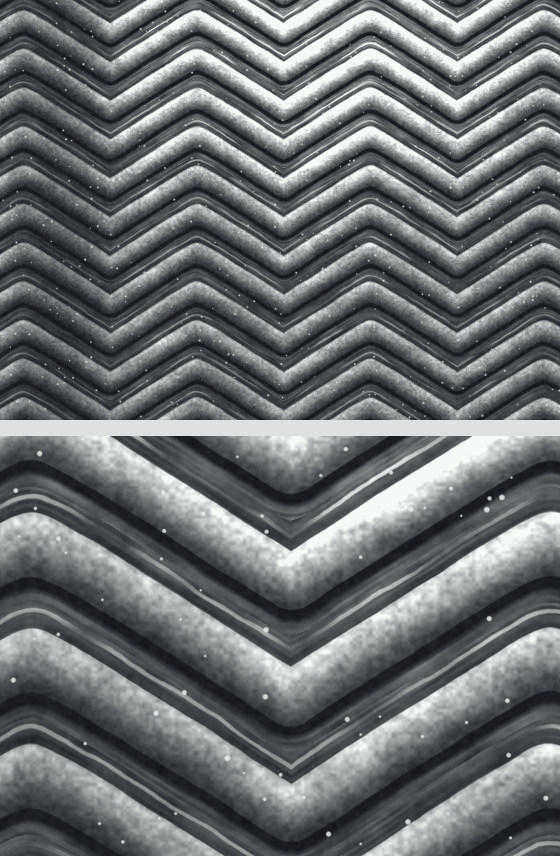
Top, the full canvas; bottom, a detail of the centre.
This texture is drawn by a Shadertoy shader. Its source:

```glsl
// Worn metallic rubber mat with raised zigzag ribs, lit from the top centre.

// Layout, in units of the canvas height
const float PERIOD     = 0.413;   // width of one zigzag
const float DROP       = 0.132;   // height from valley to peak
const float SPACING    = 0.0922;  // vertical step between ribs
const vec2  PEAK       = vec2(0.469, 0.498);
const float PEAK_ROUND = 0.014;
const float RIB_HALF   = 0.0215;  // half thickness of a rib
const float SHADOW_W   = 0.012;   // cast shadow below a rib
const float LEDGE_POS  = 0.0115;  // thin lit ledge above a rib
const float LEDGE_W    = 0.0016;

// Light and wear
const float AMBIENT    = 0.56;
const float GLOW       = 0.52;
const vec2  GLOW_POS   = vec2(0.78, 0.97);
const vec2  GLOW_SIZE  = vec2(0.52, 0.42);
const float WOBBLE     = 0.0035;
const float GRAIN      = 0.42;
const float SPECK_CELLS = 62.0;
const float SPECK_RATE  = 0.10;
const vec3  DARK_COL   = vec3(0.055, 0.065, 0.085);
const vec3  LIGHT_COL  = vec3(0.96, 0.98, 0.97);

float hash(vec2 p) {
    return fract(sin(dot(p, vec2(127.1, 311.7))) * 43758.5453);
}

float noise(vec2 p) {
    vec2 i = floor(p), f = fract(p);
    f = f * f * (3.0 - 2.0 * f);
    return mix(mix(hash(i), hash(i + vec2(1, 0)), f.x),
               mix(hash(i + vec2(0, 1)), hash(i + vec2(1, 1)), f.x), f.y);
}

float fbm(vec2 p) {
    float sum = 0.0, amp = 0.5;
    for (int i = 0; i < 4; i++) {
        sum += amp * noise(p);
        p = p * 2.03 + 17.3;
        amp *= 0.5;
    }
    return sum;
}

// Signed distance to the nearest rib centre line (positive above) and its row
vec2 nearestRib(vec2 p) {
    vec2 flank = vec2(0.5 * PERIOD, -DROP);
    float slope = DROP / flank.x;
    float x = abs(mod(p.x - PEAK.x + flank.x, PERIOD) - flank.x);
    x = sqrt(x * x + PEAK_ROUND * PEAK_ROUND);
    float y = p.y - PEAK.y;
    float row = floor((y + slope * x) / SPACING + 0.5);
    vec2 best = vec2(1.0, row);
    for (float k = -1.0; k <= 1.0; k++) {
        vec2 q = vec2(x, y - (row + k) * SPACING);
        float along = clamp(dot(q, flank) / dot(flank, flank), 0.0, 1.0);
        float d = length(q - flank * along);
        if (d < abs(best.x)) best = vec2(d * sign(q.y + slope * x), row + k);
    }
    return best;
}

// Bright dust grains, one at most per cell
float specks(vec2 p, float px) {
    vec2 cell = floor(p * SPECK_CELLS);
    vec2 spot = 0.2 + 0.6 * vec2(hash(cell + 3.1), hash(cell + 7.7));
    float radius = 0.0008 + 0.0014 * hash(cell + 5.3);
    float d = length(p - (cell + spot) / SPECK_CELLS);
    return step(1.0 - SPECK_RATE, hash(cell)) * (1.0 - smoothstep(radius - px, radius + px, d));
}

void mainImage(out vec4 fragColor, in vec2 fragCoord) {
    vec2 p = fragCoord / iResolution.y;
    float px = 1.0 / iResolution.y;

    // Uneven moulding
    vec2 warp = vec2(fbm(p * 23.0), fbm(p * 23.0 + 41.0)) - 0.47;
    vec2 rib = nearestRib(p + WOBBLE * warp);
    float d = rib.x;
    float t = d / RIB_HALF;
    float patches = fbm(p * vec2(34.0, 42.0) + rib.y * 3.7) - 0.47;
    float grain = 0.6 * noise(p * 210.0) + 0.4 * noise(p * 390.0) - 0.5;

    // Broad light; left-hand flanks that fall to the right lie in shade
    vec2 g = (p - GLOW_POS) / GLOW_SIZE;
    float light = AMBIENT + GLOW * exp(-dot(g, g));
    float falling = 0.5 + 0.5 * sin(6.28318 * (p.x - PEAK.x) / PERIOD);
    float leftSide = 1.0 - smoothstep(0.05, 0.75, p.x);
    light *= 1.08 - falling * (0.10 + 0.38 * leftSide);
    light *= 0.95 + 0.10 * hash(vec2(rib.y, 2.0));

    // Groove with brushed streaks and a thin broken ledge
    float streak = noise(vec2(p.x * 28.0, d * 420.0 + rib.y * 9.0)) - 0.5;
    float tone = light * (0.40 + 0.24 * streak + 0.35 * patches);
    float ledge = abs(d - RIB_HALF - LEDGE_POS - 0.004 * patches);
    ledge = 1.0 - smoothstep(LEDGE_W - px, LEDGE_W + px, ledge);
    tone += ledge * light * 0.55 * smoothstep(0.2, 0.7, noise(p * 19.0 + rib.y));
    tone *= mix(0.72, 1.0, smoothstep(0.0, 0.008, abs(d - RIB_HALF - 0.003)));

    // Shadow under the rib
    float depth = -d - RIB_HALF;
    tone = mix(tone, 0.05, step(d, 0.0) * (1.0 - smoothstep(0.5 * SHADOW_W, SHADOW_W, depth)));

    // Rounded rib: lit upper edge, dark lower edge
    float body = light * mix(0.26, 1.08, smoothstep(-1.05, 0.65, t));
    float rim = exp(-pow((t - 0.78) / 0.18, 2.0));
    body *= 1.0 + GRAIN * grain + 0.55 * patches;
    body += 0.16 * light * rim * (0.6 + noise(p * 60.0));
    tone = mix(tone, body, 1.0 - smoothstep(-px, px, abs(d) - RIB_HALF));

    tone = mix(tone + 0.07 * grain, 0.95, 0.85 * specks(p, px));
    fragColor = vec4(mix(DARK_COL, LIGHT_COL, clamp(tone, 0.0, 1.0)), 1.0);
}
```
